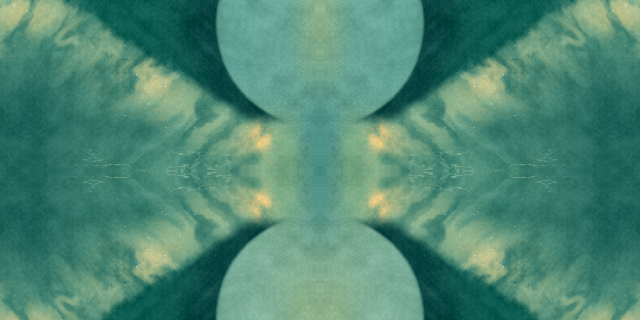
A WebGL 1 fragment shader for this background:

```glsl
precision highp float;
// Mirrored teal abstract: pale hourglass lobes between feathery, gold-flecked wings.
uniform vec2 u_resolution;

float hash(vec2 p) {
  return fract(sin(dot(p, vec2(127.1, 311.7))) * 43758.5453);
}

float noise(vec2 p) {
  vec2 i = floor(p), f = fract(p);
  f = f * f * (3.0 - 2.0 * f);
  return mix(mix(hash(i), hash(i + vec2(1, 0)), f.x),
             mix(hash(i + vec2(0, 1)), hash(i + vec2(1, 1)), f.x), f.y);
}

float fbm(vec2 p) {
  float sum = 0.0, amp = 0.52;
  for (int i = 0; i < 5; i++) {
    sum += amp * noise(p);
    p = mat2(1.6, 1.2, -1.2, 1.6) * p + 7.3;
    amp *= 0.5;
  }
  return sum;
}

// Soft elliptical spot, 1 at its centre
float spot(vec2 p, vec2 centre, vec2 size) {
  vec2 d = (p - centre) / size;
  return exp(-dot(d, d));
}

vec3 wingColor(vec2 q, float inside, float cloud) {
  // Brush strokes run outward and down from the upper edge
  vec2 along = vec2(dot(q, vec2(0.64, -0.77)), dot(q, vec2(0.77, 0.64)));
  float strokes = fbm(along * vec2(5.0, 19.0) + 2.5 * cloud);
  vec3 col = mix(vec3(0.19, 0.46, 0.40), vec3(0.38, 0.62, 0.53), smoothstep(0.25, 0.75, 0.5 * (strokes + cloud)));
  float shade = smoothstep(0.48, 0.98, q.x) * (1.0 - smoothstep(0.16, 0.46, q.y));
  col = mix(col, vec3(0.08, 0.35, 0.32), 0.8 * shade);
  col = mix(col, vec3(0.12, 0.40, 0.36), 0.5 * spot(q, vec2(0.62, 0.13), vec2(0.25, 0.06)));

  // Pale feathered band and warm flecks beneath the edge
  float band = exp(-pow((inside - 0.085) / 0.085, 2.0));
  col = mix(col, vec3(0.60, 0.72, 0.56), band * smoothstep(0.25, 0.72, strokes) * 0.85);
  float gold = spot(q, vec2(0.55, 0.285), vec2(0.09, 0.055))
             + 0.7 * spot(q, vec2(0.94, 0.49), vec2(0.13, 0.06))
             + 0.6 * spot(q, vec2(1.0, 0.36), vec2(0.05, 0.035));
  col = mix(col, vec3(0.80, 0.77, 0.54), min(gold, 1.0) * smoothstep(0.3, 0.75, strokes));

  // Fine rippling threads close to the horizontal axis
  float ripple = fbm(q * vec2(9.0, 32.0) + 4.0);
  float thread = smoothstep(0.035, 0.0, abs(ripple - 0.5)) * noise(q * vec2(60.0, 110.0));
  thread *= smoothstep(0.23, 0.32, q.x) * smoothstep(0.82, 0.68, q.x) * smoothstep(0.085, 0.05, q.y);
  return mix(col, vec3(0.58, 0.74, 0.62), 0.75 * thread);
}

vec3 lobeColor(vec2 q, float upper, float cloud) {
  vec3 col = mix(vec3(0.46, 0.66, 0.58), vec3(0.37, 0.62, 0.57), upper);
  col += 0.16 * (cloud - 0.5);
  // Warm central column at the far ends
  float column = exp(-pow(q.x / mix(0.12, 0.07, upper), 2.0)) * smoothstep(0.15, 0.45, q.y);
  col = mix(col, vec3(0.60, 0.72, 0.54), column * (0.5 + 0.5 * cloud));
  // Greenish neck with a cool vertical seam
  float neck = smoothstep(0.27, 0.08, q.y);
  col = mix(col, vec3(0.46, 0.66, 0.52) + 0.22 * (cloud - 0.5), neck * smoothstep(0.03, 0.1, q.x));
  return mix(col, vec3(0.27, 0.55, 0.51), 0.8 * spot(q, vec2(0.0, 0.04), vec2(0.05, 0.16)));
}

void main() {
  vec2 p = (gl_FragCoord.xy - 0.5 * u_resolution) / u_resolution.y;
  float upper = smoothstep(-0.15, 0.15, p.y);
  vec2 q = abs(p + vec2(0.0, 0.034));
  float cloud = fbm(q * 7.0 + 1.5 * noise(q * 4.0));
  float detail = fbm(q * 24.0 + 9.0);

  // Signed distances: lobe disc and slanted wing edge
  float lobe = length(q - vec2(0.0, 0.455)) - 0.322 + 0.012 * (cloud - 0.5);
  float inside = 0.838 * (0.143 + 0.65 * (q.x - 0.18) - q.y);
  inside += (detail - 0.5) * 0.05 * smoothstep(0.15, 0.6, q.x);

  // Dark wedge, deepest against the lobe
  vec3 col = mix(vec3(0.02, 0.25, 0.24), vec3(0.05, 0.36, 0.32), smoothstep(0.0, 0.2, lobe));
  col += 0.09 * (fbm(vec2(q.x + q.y, q.y - q.x) * vec2(8.0, 30.0)) - 0.5);

  vec3 pale = lobeColor(q, upper, cloud);
  col = mix(col, wingColor(q, inside, cloud), smoothstep(-0.012, 0.025, inside));
  float neck = smoothstep(0.27, 0.13, q.x + 0.08 * (cloud - 0.5)) * smoothstep(-0.02, 0.03, 0.17 - q.y);
  col = mix(col, pale, neck);
  col = mix(col, pale, smoothstep(0.006, -0.008, lobe) * smoothstep(0.1, 0.19, q.y));
  float rim = exp(-pow((lobe + 0.003) / 0.005, 2.0)) * smoothstep(0.18, 0.35, q.y);
  col = mix(col, vec3(0.30, 0.60, 0.53), 0.45 * rim);

  // Golden flares where wings meet the neck
  float flare = spot(q, vec2(0.185, 0.108), vec2(0.03, 0.035))
              + 0.45 * spot(q, vec2(0.2, 0.09), vec2(0.07, 0.06));
  col = mix(col, vec3(0.90, 0.78, 0.50), min(flare, 1.0) * smoothstep(0.25, 0.65, detail));

  // Paint texture and sparse bright specks
  col += 0.10 * (detail - 0.5) + 0.05 * (noise(q * 190.0) - 0.5);
  vec2 cell = floor(q * 55.0);
  float speck = smoothstep(0.16, 0.04, length(fract(q * 55.0) - 0.5)) * step(0.988, hash(cell));
  col += 0.22 * speck * smoothstep(0.0, 0.05, inside);
  gl_FragColor = vec4(clamp(col, 0.0, 1.0), 1.0);
}
```
